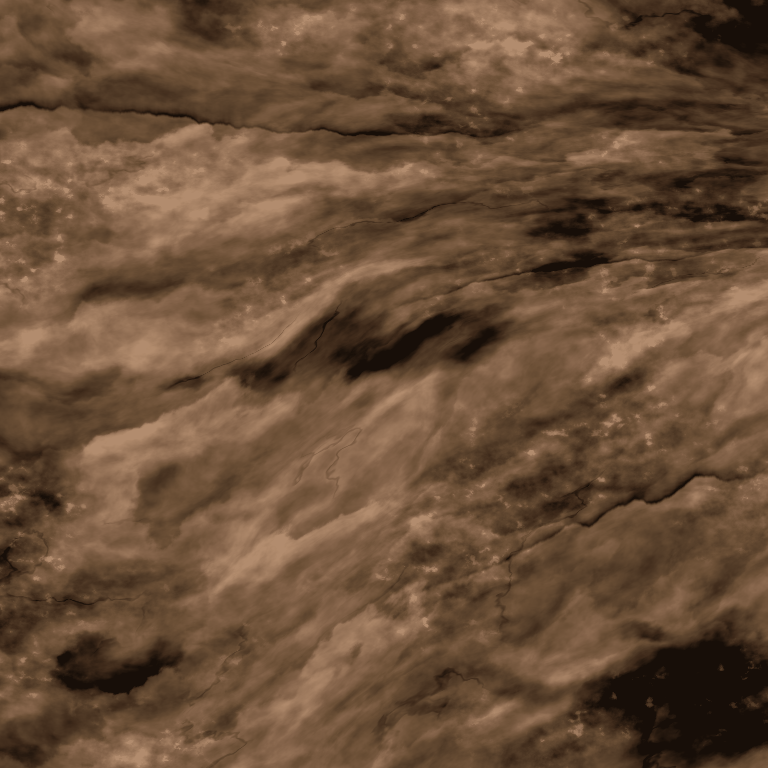
Give the GLSL for this texture, as a WebGL 2 fragment shader.

```glsl
#version 300 es
precision highp float;

#define STRETCH vec2(4.2, 8.0)
#define WARP 0.6
#define FORM 2.3
#define RELIEF 1.9
#define STONE 1.5
#define GRAIN 0.9
#define CREASE 0.7
#define CRACK_DEPTH 1.9
#define HOLLOW_DEPTH 1.5
#define HOLLOWS 10
#define BRIGHTNESS 0.4

uniform vec2 u_resolution;
out vec4 fragColor;

float hash(vec2 p) {
    return fract(sin(dot(p, vec2(127.1, 311.7))) * 43758.5453);
}

// Value noise centred on zero
float noise(vec2 p) {
    vec2 cell = floor(p);
    vec2 f = fract(p);
    f = f * f * (3.0 - 2.0 * f);
    float low = mix(hash(cell), hash(cell + vec2(1, 0)), f.x);
    float high = mix(hash(cell + vec2(0, 1)), hash(cell + vec2(1, 1)), f.x);
    return mix(low, high, f.y) - 0.5;
}

float fbm(vec2 p) {
    float sum = 0.0;
    float amplitude = 1.0;
    for (int i = 0; i < 6; i++) {
        sum += amplitude * noise(p);
        p = mat2(1.7, 1.05, -1.05, 1.7) * p + 17.3;
        amplitude *= 0.5;
    }
    return sum;
}

// Straightens the rock layers: rising to the right below, sinking above
vec2 strata(vec2 p) {
    float upper = smoothstep(0.55, 0.95, p.y);
    float rise = 0.36 * p.x * smoothstep(0.0, 0.6, p.x);
    return vec2(p.x, p.y - mix(rise, -0.1 * p.x, upper));
}

// Overlapping stones, each with its own tone, pale on top and dark below
float stones(vec2 p) {
    vec2 cell = floor(p);
    float sum = 0.0;
    float total = 0.0001;
    for (int y = -1; y <= 1; y++) {
        for (int x = -1; x <= 1; x++) {
            vec2 id = cell + vec2(x, y);
            vec2 d = p - id - vec2(hash(id), hash(id + 37.0));
            float weight = exp(-16.0 * dot(d, d));
            sum += weight * (hash(id + 71.0) - 0.5 + 0.45 * d.y);
            total += weight;
        }
    }
    return sum / total;
}

float hollow(vec2 p, vec2 centre, vec2 size) {
    return 1.0 - smoothstep(0.35, 1.0, length((p - centre) / size));
}

// Long fissures, sharp on the lower lip and soft above
float fissures(vec2 layer) {
    float shade = 0.0;
    for (int i = 0; i < 3; i++) {
        float n = float(i);
        float wobble = 0.06 * noise(vec2(layer.x * 5.0, n * 9.0))
                     + 0.018 * fbm(vec2(layer.x * 22.0, n * 5.0));
        float d = layer.y - 0.05 - 0.395 * n - wobble;
        float along = i < 2 ? layer.x : 1.25 - layer.x;
        float reach = smoothstep(0.42, 0.65, along);
        float strength = 0.65 + 0.9 * noise(vec2(layer.x * 9.0, n * 3.0 + 40.0));
        float lip = smoothstep(-0.004, 0.002, d);
        float shadow = exp(-max(d, 0.0) / 0.006) + 0.6 * exp(-max(d, 0.0) / 0.03);
        shade += reach * strength * lip * shadow;
    }
    return shade;
}

// Brown ramp from deep shadow to pale stone
vec3 rockColour(float tone) {
    vec3 colours[6] = vec3[6](
        vec3(0.09, 0.055, 0.03), vec3(0.24, 0.16, 0.10), vec3(0.33, 0.24, 0.16),
        vec3(0.42, 0.31, 0.21), vec3(0.52, 0.39, 0.29), vec3(0.70, 0.55, 0.43));
    float stops[6] = float[6](-2.1, -1.3, -0.6, 0.1, 0.9, 2.1);
    vec3 colour = colours[0];
    for (int i = 1; i < 6; i++) {
        float t = clamp((tone - stops[i - 1]) / (stops[i] - stops[i - 1]), 0.0, 1.0);
        colour = mix(colour, colours[i], t);
    }
    return colour;
}

void main() {
    vec2 p = gl_FragCoord.xy / u_resolution;
    vec2 layer = strata(p);

    // Warped rock masses broken into stones
    vec2 broad = layer * vec2(6.0, 10.0);
    vec2 warp = vec2(fbm(broad), fbm(broad + 19.0));
    vec2 q = layer * STRETCH + WARP * warp;
    float tone = BRIGHTNESS + FORM * fbm(q);
    vec2 rough = vec2(fbm(layer * 24.0), fbm(layer * 24.0 + 51.0));
    tone += STONE * stones(layer * vec2(8.0, 17.0) + 0.9 * warp + 0.5 * rough);

    // Light falling from above
    vec2 facet = layer * vec2(11.0, 19.0) + 0.5 * warp + 31.0;
    tone += RELIEF * (fbm(facet) - fbm(facet + vec2(-0.12, 0.28)));

    // Thin broken creases
    float contour = abs(fbm(q * 0.9 + 63.0));
    float broken = smoothstep(0.0, 0.3, noise(layer * vec2(7.0, 11.0) + 8.0));
    tone -= CREASE * broken * (1.0 - smoothstep(0.0, 0.035, contour));

    // Gritty patches with pale specks
    float gritty = smoothstep(-0.1, 0.35, fbm(layer * vec2(5.0, 9.0) + 77.0));
    float grit = fbm(p * vec2(65.0, 85.0));
    tone += GRAIN * (0.35 + gritty) * grit;
    tone += 1.1 * gritty * smoothstep(0.3, 0.6, grit);

    // Fissures and scattered hollows
    tone -= CRACK_DEPTH * fissures(layer);
    vec2 ragged = p + 0.07 * warp + 0.015 * rough;
    for (int i = 0; i < HOLLOWS; i++) {
        vec2 seed = vec2(float(i) + 1.0, 4.7);
        vec2 centre = vec2(hash(seed), hash(seed + 21.0));
        vec2 size = vec2(0.09, 0.045) * (0.5 + hash(seed + 43.0));
        tone -= HOLLOW_DEPTH * hollow(ragged, centre, size);
    }

    // Deep recesses and the shaded upper corner
    tone -= 2.0 * hollow(ragged, vec2(0.56, 0.535), vec2(0.16, 0.07));
    tone -= 3.2 * hollow(ragged, vec2(0.95, 0.1), vec2(0.18, 0.14));
    tone -= 1.2 * smoothstep(0.6, 1.0, p.x) * smoothstep(0.8, 1.0, p.y);

    fragColor = vec4(rockColour(tone), 1.0);
}
```
